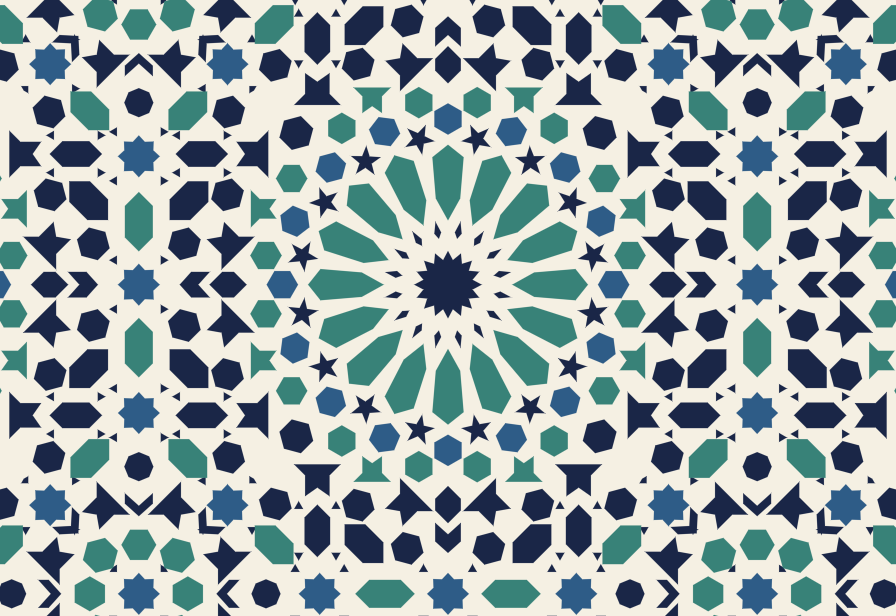
This pattern is drawn by a Shadertoy shader. Its source:

```glsl
const vec3 CREAM = vec3(0.96, 0.94, 0.89);
const vec3 NAVY = vec3(0.10, 0.15, 0.28);
const vec3 GREEN = vec3(0.22, 0.51, 0.47);
const vec3 BLUE = vec3(0.18, 0.36, 0.53);
const float PI = 3.14159265;
const float VIEW_HEIGHT = 5.28;
const vec2 CENTRE = vec2(0.0, 0.2);
const float CORNER = 2.65;
const float PETALS = 16.0;
const vec2 RIGHT = vec2(1.0, 0.0);
const vec2 UP = vec2(0.0, 1.0);
const vec2 DIAGONAL = vec2(0.70711);
const vec2 FALLING = vec2(0.70711, -0.70711);

// Local frame whose x runs along the given axis
vec2 local(vec2 p, vec2 origin, vec2 axis) {
    p -= origin;
    return vec2(dot(p, axis), dot(p, vec2(-axis.y, axis.x)));
}

// One wedge of a rotational repeat, centred on the x axis
vec2 sector(vec2 p, float count, float turn) {
    float stepAngle = 2.0 * PI / count;
    float angle = atan(p.y, p.x) + stepAngle * turn;
    angle = mod(angle + 0.5 * stepAngle, stepAngle) - 0.5 * stepAngle;
    return length(p) * vec2(cos(angle), sin(angle));
}

float star(vec2 p, float count, float outer, float inner) {
    vec2 q = sector(p, count, 0.0);
    q.y = abs(q.y);
    vec2 edge = inner * vec2(cos(PI / count), sin(PI / count)) - vec2(outer, 0.0);
    return dot(q - vec2(outer, 0.0), normalize(vec2(edge.y, -edge.x)));
}

float polygon(vec2 p, float count, float radius) {
    return star(p, count, radius, radius * cos(PI / count));
}

float longHexagon(vec2 p, float halfLength, float halfWidth) {
    p = abs(p);
    return max(p.y - halfWidth, (p.x + p.y - halfLength) * 0.707);
}

float chevron(vec2 p, float halfWidth, float thickness) {
    return max(abs(p.y) - halfWidth, (abs(p.x + abs(p.y) * 0.9) - thickness) * 0.743);
}

// Notched body with a flared foot at x = 0
float bud(vec2 p) {
    p.y = abs(p.y);
    float foot = (p.x + p.y - 0.20) * 0.707;
    float body = max(p.y - 0.105, (p.x - 0.20 - p.y * 0.7) * 0.82);
    return max(-p.x, min(foot, body));
}

float petal(vec2 p) {
    p.y = abs(p.y);
    float sides = p.y - 0.105 - 0.083 * (p.x - 0.74);
    float innerTip = (0.55 + p.y * 1.8 - p.x) / 2.06;
    float outerTip = (p.x + p.y * 0.8 - 1.20) / 1.28;
    return max(sides, max(innerTip, outerTip));
}

float dart(vec2 p) {
    p.y = abs(p.y);
    return max((0.40 + p.y * 1.7 - p.x) / 1.97, (p.x + p.y * 3.3 - 0.55) / 3.45);
}

// Blue star in x, its four small corner triangles in y
vec2 starCell(vec2 p, vec2 centre) {
    vec2 q = p - centre;
    return vec2(star(q, 8.0, 0.18, 0.135), polygon(abs(q) - 0.21, 3.0, 0.045));
}

void paint(inout vec3 colour, vec3 ink, float d, float pixel) {
    colour = mix(ink, colour, smoothstep(-0.7 * pixel, 0.7 * pixel, d));
}

void mainImage(out vec4 fragColor, in vec2 fragCoord) {
    float pixel = VIEW_HEIGHT / iResolution.y;
    vec2 p = (fragCoord - 0.5 * iResolution.xy) * pixel - CENTRE;

    // Fold the plane into one triangle of the square symmetry
    vec2 q = CORNER - abs(abs(p) - CORNER);
    if (q.y > q.x) q = q.yx;

    // Central medallion
    vec2 spoke = sector(q, PETALS, 0.0);
    vec2 gap = sector(q, PETALS, 0.5);
    float green = petal(spoke);
    float blue = polygon(spoke - vec2(1.42, 0.0), 6.0, 0.135);
    float navy = min(star(q, PETALS, 0.29, 0.215), dart(gap));
    navy = min(navy, star(vec2(1.27, 0.0) - gap, 5.0, 0.135, 0.055));

    // Medallion border
    green = min(green, polygon(q - vec2(1.56, 0.25), 6.0, 0.135));
    green = min(green, polygon(q - vec2(1.34, 0.91), 6.0, 0.135));
    green = min(green, bud(local(q, vec2(1.69, 0.65), -RIGHT) * 1.25) / 1.25);
    navy = min(navy, polygon(local(q, vec2(1.30), DIAGONAL), 6.0, 0.15));
    navy = min(navy, bud(q - vec2(1.54, 1.12)));

    // Axis and side lattice
    navy = min(navy, longHexagon(q - vec2(1.885, 0.0), 0.16, 0.11));
    navy = min(navy, chevron(q - vec2(2.22, 0.0), 0.11, 0.08));
    navy = min(navy, longHexagon(q - vec2(2.11, 1.12), 0.225, 0.11));
    navy = min(navy, bud(local(q, vec2(1.80, 0.27), DIAGONAL)));
    navy = min(navy, polygon(local(q, vec2(2.26, 0.35), DIAGONAL), 6.0, 0.145));
    navy = min(navy, polygon(local(q, vec2(1.89, 0.77), DIAGONAL), 6.0, 0.145));
    navy = min(navy, longHexagon(local(q, vec2(2.22, 0.72), FALLING), 0.235, 0.125));
    green = min(green, longHexagon(local(q, vec2(CORNER, 0.54), UP), 0.255, 0.12));

    // Corner lattice
    green = min(green, longHexagon(local(q, vec2(2.23, 1.49), FALLING), 0.235, 0.125));
    green = min(green, polygon(q - vec2(CORNER, 2.23), 6.0, 0.15));
    green = min(green, polygon(local(q, vec2(2.32), DIAGONAL), 6.0, 0.155));
    navy = min(navy, polygon(local(q, vec2(1.88, 1.48), DIAGONAL), 6.0, 0.145));
    navy = min(navy, polygon(q - vec2(CORNER, 1.56), 8.0, 0.125));
    navy = min(navy, bud(local(q, vec2(2.43, 1.83), -FALLING)));
    navy = min(navy, chevron(local(q, vec2(CORNER, 1.94), UP), 0.12, 0.045));
    navy = min(navy, chevron(local(q, vec2(2.10), DIAGONAL), 0.12, 0.045));

    // Blue stars and small triangles
    vec2 cells = min(starCell(q, vec2(CORNER, 0.0)), starCell(q, vec2(CORNER, 1.10)));
    cells = min(cells, min(starCell(q, vec2(1.89)), starCell(q, vec2(CORNER))));
    blue = min(blue, cells.x);
    navy = min(navy, cells.y);
    navy = min(navy, polygon(abs(q - vec2(2.11, 1.12)) - vec2(0.21, 0.16), 3.0, 0.045));

    vec3 colour = CREAM;
    paint(colour, NAVY, navy, pixel);
    paint(colour, GREEN, green, pixel);
    paint(colour, BLUE, blue, pixel);
    fragColor = vec4(colour, 1.0);
}
```
